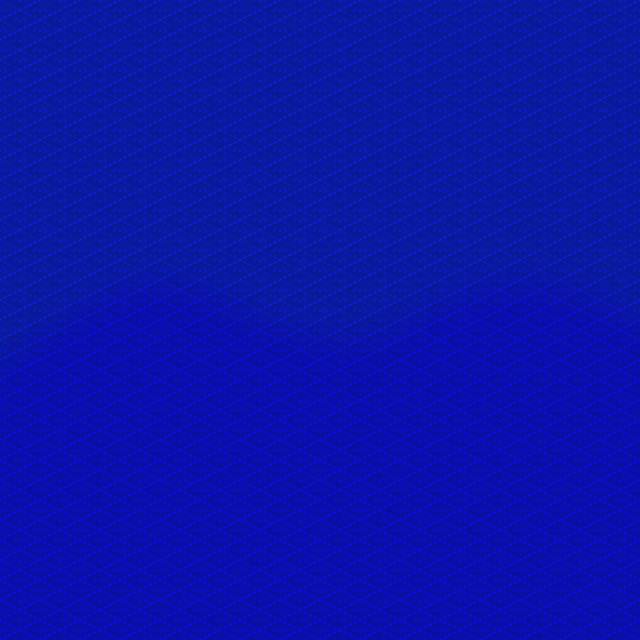
Write a Shadertoy shader that draws this pattern.

```glsl
// A fine two-to-one lattice of dotted diamonds on deep blue, 16 across and 32 down.
// Two families of slanted lines bound the cells; each holds a small chevron dash.
// A soft wavy border divides the duller upper tint from the purer lower one.

const float TAU = 6.2831853;
const vec2 CELLS = vec2(16.0, 32.0);

float hash(vec2 p) {
    return fract(sin(dot(p, vec2(127.1, 311.7))) * 43758.5);
}

vec2 gradientAt(vec2 cell) {
    float angle = TAU * hash(cell);
    return vec2(cos(angle), sin(angle));
}

float gradientNoise(vec2 p) {
    vec2 i = floor(p), f = fract(p);
    vec2 u = f * f * f * (f * (f * 6.0 - 15.0) + 10.0);
    vec2 e = vec2(0.0, 1.0);
    float low = mix(dot(gradientAt(i), f),
                    dot(gradientAt(i + e.yx), f - e.yx), u.x);
    float high = mix(dot(gradientAt(i + e.xy), f - e.xy),
                     dot(gradientAt(i + e.yy), f - e.yy), u.x);
    return mix(low, high, u.y);
}

// Coverage of a line with the given half width, filtered over one pixel
float stroke(float dist, float halfWidth, float pixel) {
    return clamp((halfWidth - dist) / pixel + 0.5, 0.0, 1.0);
}

// Distance to the nearest integer
float gridDistance(float v) {
    return abs(fract(v + 0.5) - 0.5);
}

// Regular brightening along a line, between floorLevel and one
float dots(float along, float count, float floorLevel) {
    return mix(floorLevel, 1.0, 0.5 + 0.5 * cos(TAU * along * count));
}

// Small dotted zigzag in the middle of a cell, in units of the cell width
float chevron(vec2 p, float pixel) {
    float zigzag = 0.035 * (gridDistance(p.x * 6.0) * 4.0 - 1.0);
    float ends = 1.0 - smoothstep(0.15, 0.21, abs(p.x));
    return stroke(abs(p.y - zigzag), 0.024, pixel) * ends * dots(p.x, 8.0, 0.2);
}

// Share of the upper tint, one above the wavy border
float upperTint(vec2 p) {
    float border = 0.515 + 0.045 * cos(TAU * (p.x - 0.24) / 0.575);
    border -= 0.045 * exp(-p.x * 9.0);
    border += 0.012 * gradientNoise(p * 7.0);
    return smoothstep(-0.05, 0.05, p.y - border);
}

void mainImage(out vec4 fragColor, in vec2 fragCoord) {
    vec2 p = fragCoord / iResolution.y;
    float pixel = 1.0 / iResolution.y;
    float cellPixel = pixel * CELLS.x;

    // Slanted cell coordinates, anchored at the top left
    vec2 q = (p - vec2(0.0, 1.0)) * CELLS;
    vec2 slant = vec2(q.y - q.x, q.y + q.x);
    vec2 cell = floor(slant);
    vec2 f = fract(slant) - 0.5;
    vec2 local = vec2(f.y - f.x, (f.x + f.y) * CELLS.x / CELLS.y) * 0.5;

    // Dotted lines and chevrons
    float upper = upperTint(p);
    float toCanvas = 1.0 / length(CELLS);
    float beads = dots(q.x, 8.0, 0.08);
    float rising = stroke(gridDistance(slant.x) * toCanvas, 0.0012, pixel);
    float falling = stroke(gridDistance(slant.y) * toCanvas, 0.0012, pixel);
    falling *= mix(0.75, 0.4, upper);
    float dash = 0.6 * chevron(local, cellPixel);
    float light = max(max(rising, falling) * beads, dash);

    // Faint facets and uneven tone
    float facet = smoothstep(-cellPixel, cellPixel, local.x) - 0.5;
    float tone = 0.03 * facet + 0.02 * (hash(cell) - 0.5);
    tone += 0.04 * gradientNoise(q * vec2(5.0, 3.0));

    vec3 ground = mix(vec3(0.04, 0.058, 0.65), vec3(0.04, 0.10, 0.61), upper);
    vec3 line = mix(vec3(0.04, 0.06, 0.99), vec3(0.04, 0.14, 0.93), upper);
    vec3 color = mix(ground * (1.0 + tone), line, light);
    fragColor = vec4(color, 1.0);
}
```
